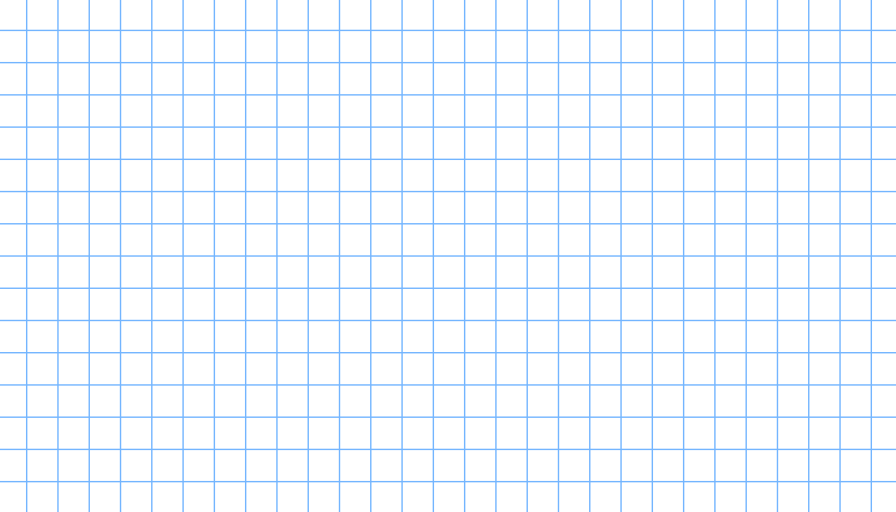
This pattern is drawn by a Shadertoy shader. Its source:

```glsl
// Squared paper: thin sky-blue rules on plain white, cells slightly taller than wide.
// Each axis folds into one repeat; the distance to its rule gives the exact share
// of the pixel that the rule covers, so thin lines stay even at any size.

const vec3 PAPER = vec3(1.0);
const vec3 INK = vec3(0.45, 0.71, 1.0);

// All lengths are in canvas heights.
const vec2 PITCH = vec2(0.0611, 0.06295);
const vec2 FIRST_RULE = vec2(0.0521, 0.0593);
const float RULE_WIDTH = 0.00274;

// Distance on each axis to the nearest rule.
vec2 ruleDistance(vec2 p, vec2 origin, vec2 pitch) {
    vec2 cell = fract((p - origin) / pitch + 0.5) - 0.5;
    return abs(cell) * pitch;
}

// Share of a pixel covered by a rule, by box filter.
vec2 ruleCoverage(vec2 dist, float width, float pixel) {
    vec2 overlap = 0.5 * (width + pixel) - dist;
    return clamp(overlap, 0.0, min(width, pixel)) / pixel;
}

void mainImage(out vec4 fragColor, in vec2 fragCoord) {
    float pixel = 1.0 / iResolution.y;
    vec2 p = fragCoord * pixel;

    vec2 dist = ruleDistance(p, FIRST_RULE, PITCH);
    vec2 cover = ruleCoverage(dist, RULE_WIDTH, pixel);

    // Union of both directions, so crossings do not darken.
    float ink = 1.0 - (1.0 - cover.x) * (1.0 - cover.y);
    fragColor = vec4(mix(PAPER, INK, ink), 1.0);
}
```
